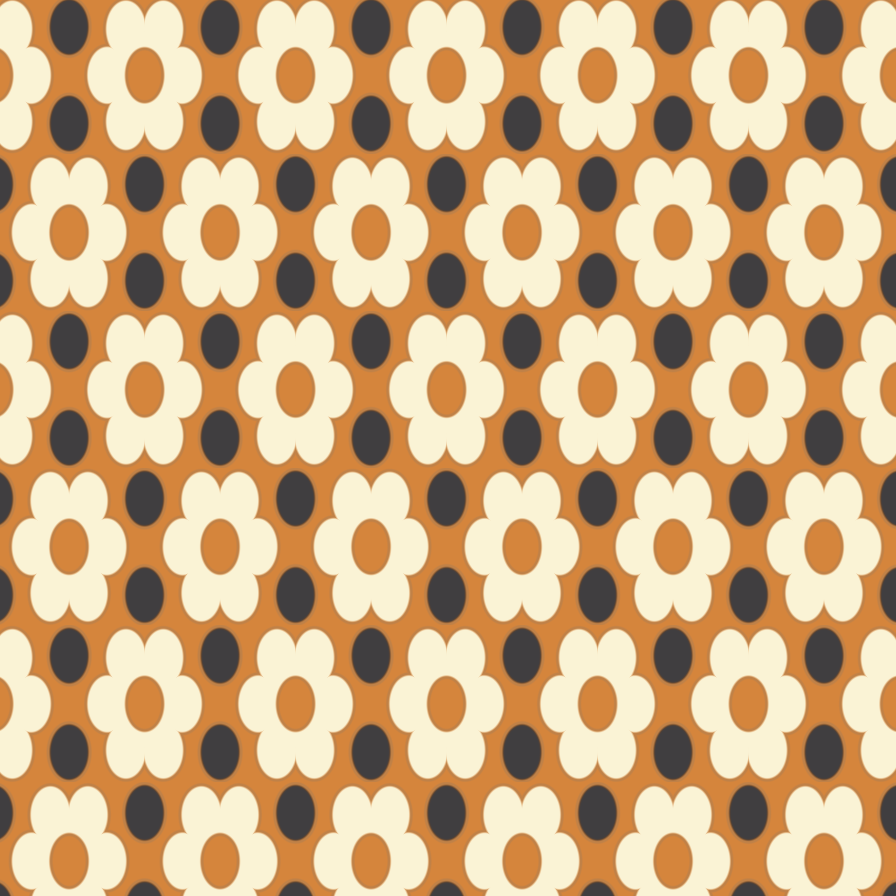
This pattern is drawn by a WebGL 2 fragment shader. Its source:

```glsl
#version 300 es
precision highp float;
// Retro print: staggered rows of six-petalled cream flowers and dark oval dots on orange.

uniform vec2 u_resolution;
out vec4 fragColor;

const vec3 ORANGE = vec3(0.835, 0.520, 0.235);
const vec3 CREAM = vec3(0.982, 0.953, 0.835);
const vec3 CHARCOAL = vec3(0.252, 0.242, 0.252);
const vec3 RIM_TAN = vec3(0.710, 0.500, 0.300);
const vec3 RIM_BROWN = vec3(0.360, 0.260, 0.180);

const vec2 PERIOD = vec2(0.1685, 0.1754);         // spacing of flowers and rows
const vec2 FIRST_FLOWER = vec2(0.1614, 0.9160);   // centre of one flower in the top row
const float STRETCH = 1.43;                       // height over width of every oval
const float PETAL_ORBIT = 0.0417;
const float PETAL_RADIUS = 0.0222;
const float CORE_RADIUS = 0.0350;
const float EYE_RADIUS = 0.0219;
const float DOT_RADIUS = 0.0217;
const float DOT_OFFSET = 0.0538;                  // dot height above and below the row axis
const float RIM_WIDTH = 0.0018;

// Approximate signed distance to an upright oval of the given half width.
float ovalDistance(vec2 p, float radius) {
    vec2 radii = radius * vec2(1.0, STRETCH);
    vec2 q = abs(p) + 1e-5;
    float k = length(q / radii);
    return k * (k - 1.0) / length(q / (radii * radii));
}

// Union of the core and petals; p is folded into the first quadrant.
float flowerDistance(vec2 p) {
    float d = ovalDistance(p, CORE_RADIUS);
    for (int i = 0; i < 2; i++) {
        float angle = radians(60.0 * float(i));
        vec2 petal = PETAL_ORBIT * vec2(cos(angle), STRETCH * sin(angle));
        d = min(d, ovalDistance(p - petal, PETAL_RADIUS));
    }
    return d;
}

// Position relative to the nearest flower, with alternate rows shifted by half a period.
vec2 staggeredCell(vec2 uv) {
    vec2 grid = (uv - FIRST_FLOWER) / PERIOD;
    float row = floor(grid.y + 0.5);
    grid.x += 0.5 * mod(row, 2.0);
    return (fract(grid + 0.5) - 0.5) * PERIOD;
}

float coverage(float d, float softness) {
    return 1.0 - smoothstep(-softness, softness, d);
}

// Thin faded band centred on an outline.
float rim(float d, float width) {
    return 1.0 - smoothstep(0.3 * width, 1.5 * width, abs(d));
}

void main() {
    float canvasSize = min(u_resolution.x, u_resolution.y);
    vec2 uv = gl_FragCoord.xy / canvasSize;
    float softness = max(0.0015, 0.75 / canvasSize);

    vec2 p = abs(staggeredCell(uv));
    float flower = flowerDistance(p);
    float eye = ovalDistance(p, EYE_RADIUS);
    float dots = ovalDistance(p - vec2(0.5 * PERIOD.x, DOT_OFFSET), DOT_RADIUS);

    // Ground with a faint dull halo around the shapes
    float halo = max(rim(flower - RIM_WIDTH, RIM_WIDTH), rim(dots - RIM_WIDTH, RIM_WIDTH));
    vec3 color = mix(ORANGE, RIM_TAN, 0.65 * halo);

    // Dots with a brown inner edge
    vec3 dotColor = mix(CHARCOAL, RIM_BROWN, 0.7 * rim(dots, RIM_WIDTH));
    color = mix(color, dotColor, coverage(dots, softness));

    // Flower, then its orange eye
    color = mix(color, CREAM, coverage(flower, softness));
    vec3 eyeColor = mix(ORANGE, RIM_TAN, 0.65 * rim(eye + RIM_WIDTH, RIM_WIDTH));
    color = mix(color, eyeColor, coverage(eye, softness));

    fragColor = vec4(color, 1.0);
}
```
